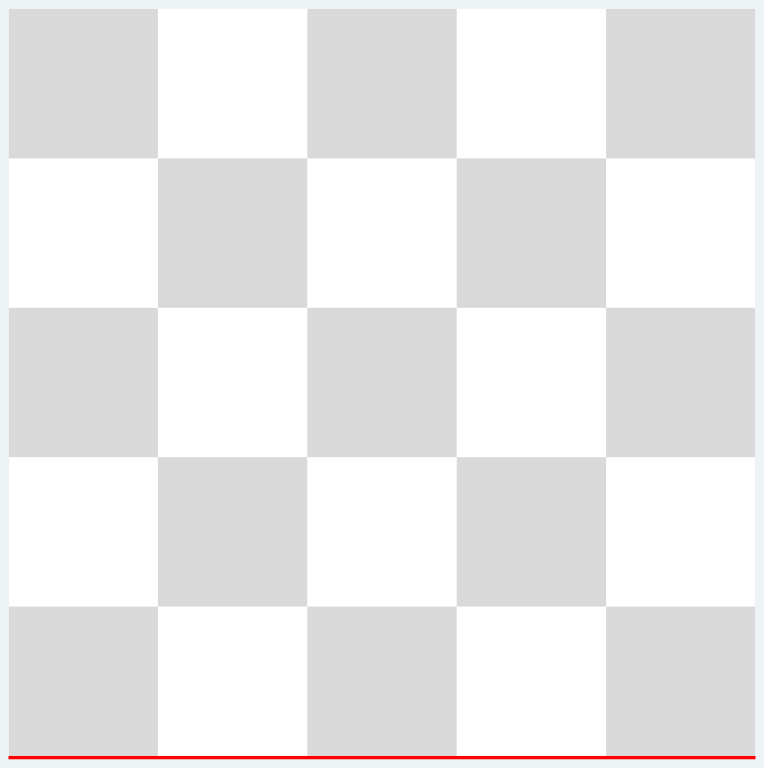
Reproduce this pattern procedurally as a Shadertoy shader.

```glsl
// Five by five grey and white checkerboard on a pale ground, with a thin red rule below.

const float CELLS = 5.0;
const float BOARD_SIZE = 0.97266;   // all lengths are fractions of canvas height
const float BOARD_BOTTOM = 0.01563;
const float RULE_HEIGHT = 0.00430;

const vec3 GROUND = vec3(0.930, 0.955, 0.966);
const vec3 GREY = vec3(0.851);
const vec3 WHITE = vec3(1.0);
const vec3 RED = vec3(1.0, 0.0, 0.0);

// Coverage of an axis-aligned box, smoothed over one pixel
float boxMask(vec2 p, vec2 low, vec2 high, float pixel) {
    vec2 inside = min(p - low, high - p);
    vec2 cover = clamp(inside / pixel + 0.5, 0.0, 1.0);
    return cover.x * cover.y;
}

// Smoothed checker: 1 in even cells, 0 in odd cells
float checker(vec2 q, float pixel) {
    vec2 parity = 1.0 - 2.0 * mod(floor(q), 2.0);
    vec2 edgeDistance = 0.5 - abs(fract(q) - 0.5);
    vec2 wave = parity * clamp(2.0 * edgeDistance / pixel, 0.0, 1.0);
    return 0.5 + 0.5 * wave.x * wave.y;
}

void mainImage(out vec4 fragColor, in vec2 fragCoord) {
    float pixel = 1.0 / iResolution.y;
    vec2 p = fragCoord * pixel;

    // Board, centred across the canvas
    float left = 0.5 * (iResolution.x * pixel - BOARD_SIZE);
    vec2 low = vec2(left, BOARD_BOTTOM);
    vec2 high = low + BOARD_SIZE;
    float cellScale = CELLS / BOARD_SIZE;
    vec3 board = mix(WHITE, GREY, checker((p - low) * cellScale, pixel * cellScale));
    vec3 color = mix(GROUND, board, boxMask(p, low, high, pixel));

    // Rule along the bottom edge
    vec2 ruleLow = low - vec2(0.0, RULE_HEIGHT);
    vec2 ruleHigh = vec2(high.x, low.y);
    color = mix(color, RED, boxMask(p, ruleLow, ruleHigh, pixel));

    fragColor = vec4(color, 1.0);
}
```
